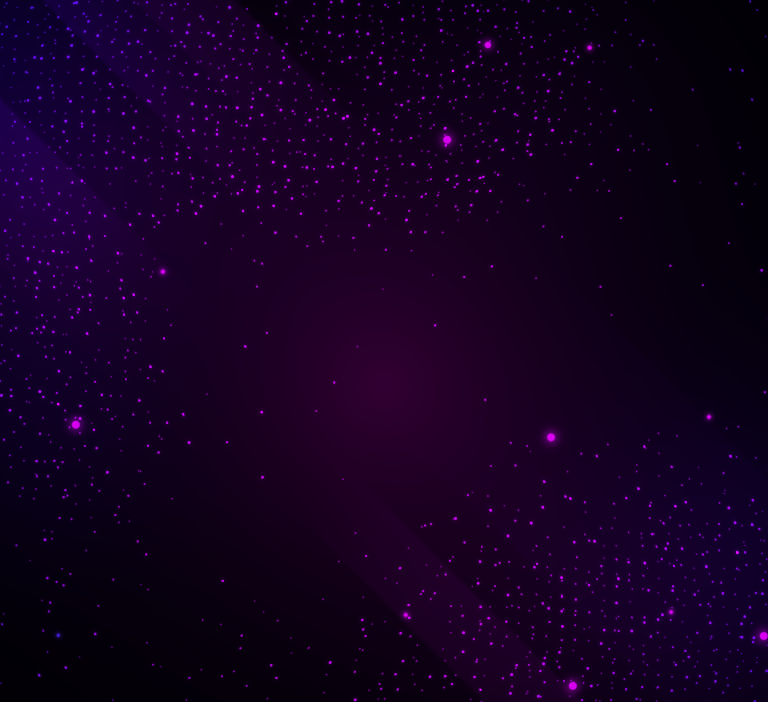
Write a Shadertoy shader that draws this background.

```glsl
// Dark violet space with a central glow, diagonal light bands and drifts of tiny glowing dots.

vec2 hash2(vec2 p) {
    vec3 q = fract(vec3(p.xyx) * vec3(0.1031, 0.1030, 0.0973));
    q += dot(q, q.yzx + 33.33);
    return fract((q.xx + q.yz) * q.zy);
}

// Soft elliptical light
float glow(vec2 p, vec2 center, vec2 size) {
    vec2 q = (p - center) / size;
    return exp(-dot(q, q));
}

// Strip between two positions with smooth edges
float strip(float d, float a, float b) {
    return smoothstep(a - 0.006, a + 0.006, d) * (1.0 - smoothstep(b - 0.006, b + 0.006, d));
}

// Chance of a dot: upper drift, left drift, lower right drift
float dotDensity(vec2 p) {
    float upper = smoothstep(0.62, 0.77, p.y) * (1.0 - smoothstep(0.62, 1.06, p.x));
    float left = (1.0 - smoothstep(0.06, 0.32, p.x)) * smoothstep(0.06, 0.45, p.y) * 0.9;
    float lower = smoothstep(0.36, 0.85, p.x) * (1.0 - smoothstep(0.06, 0.36, p.y - 0.2 * (p.x - 0.5)));
    float sparse = 0.025 + 0.15 * (1.0 - smoothstep(0.10, 0.28, p.y)) + 0.10 * smoothstep(0.6, 0.8, p.y);
    return max(max(upper, left), max(lower, sparse));
}

vec3 background(vec2 p) {
    float r = length(p - vec2(0.547, 0.45));
    vec3 col = vec3(0.014, 0.0, 0.060) * glow(p, vec2(0.54, 0.52), vec2(0.70, 0.62));
    col += vec3(0.075, 0.0, 0.055) * exp(-r * r / 0.10);
    col += vec3(0.105, 0.0, 0.080) * exp(-6.0 * r);

    // Coloured light in the corners
    col += vec3(0.030, 0.0, 0.20) * glow(p, vec2(-0.02, 0.93), vec2(0.22, 0.24));
    col += vec3(0.060, 0.0, 0.08) * glow(p, vec2(0.20, 0.80), vec2(0.30, 0.22));
    col += vec3(0.045, 0.0, 0.08) * glow(p, vec2(0.05, 0.66), vec2(0.20, 0.20));
    col += vec3(0.020, 0.0, 0.07) * glow(p, vec2(0.04, 0.40), vec2(0.20, 0.20));
    col += vec3(0.030, 0.0, 0.10) * glow(p, vec2(1.08, 0.20), vec2(0.24, 0.24));
    col += vec3(0.045, 0.0, 0.05) * glow(p, vec2(0.84, 0.12), vec2(0.24, 0.20));
    col += vec3(0.022, 0.0, 0.03) * glow(p, vec2(0.75, 0.85), vec2(0.22, 0.20));

    // Bands running down to the right, fading toward the middle
    float across = p.x + p.y - 1.0, along = p.x - p.y;
    float upperFade = 1.0 - smoothstep(-0.90, -0.15, along);
    float lowerFade = smoothstep(0.10, 0.50, along);
    col += vec3(0.055, 0.0, 0.065) * strip(across, 0.19, 0.335) * upperFade;
    col += vec3(0.020, 0.0, 0.025) * strip(across, 0.06, 0.19) * upperFade;
    col += vec3(0.020, 0.0, 0.010) * strip(across, -0.38, -0.14) * upperFade;
    col += vec3(0.045, 0.0, 0.050) * strip(across, -0.31, -0.17) * lowerFade;
    col += vec3(0.008, 0.0, 0.015) * strip(across, -0.05, 0.41) * lowerFade;
    col *= 1.0 - 0.45 * strip(across, 0.335, 0.39) * upperFade;
    col *= 1.0 - 0.30 * strip(across, -0.14, 0.06) * upperFade;
    return col;
}

// One layer of dots on a waved grid, orderly in two corners and loose elsewhere
float dotLayer(vec2 p, float cell, float jitter, float amount, float seed, float px) {
    vec2 waved = p + 0.012 * vec2(sin(p.y * 9.0 + p.x * 4.0), sin(p.x * 8.0 - p.y * 3.0));
    vec2 g = waved / cell;
    vec2 id = floor(g);
    vec2 place = (id + 0.5) * cell;
    float order = max(glow(place, vec2(0.15, 0.90), vec2(0.40, 0.25)), glow(place, vec2(0.85, 0.13), vec2(0.22)));
    vec2 offset = (hash2(id + seed) - 0.5) * mix(0.75, jitter, order);
    vec2 rnd = hash2(id + seed + 57.0);
    float d = length(fract(g) - 0.5 - offset) * cell;
    float radius = mix(0.0010, 0.0021, rnd.y * rnd.y);
    float core = 1.0 - smoothstep(radius - 0.6 * px, radius + 0.6 * px, d);
    float halo = 0.12 * exp(-d * d / (radius * radius * 5.0));
    float present = step(rnd.x, amount * dotDensity(place));
    return (core + halo) * present * mix(0.5, 1.0, rnd.y);
}

void mainImage(out vec4 fragColor, in vec2 fragCoord) {
    vec2 p = fragCoord / iResolution.y;
    float px = 1.0 / iResolution.y;
    vec3 col = background(p);

    // Small dots, magenta inside and blue toward the rim
    float rim = smoothstep(0.38, 0.82, length(p - vec2(0.547, 0.45)));
    vec3 tint = mix(vec3(0.70, 0.01, 0.85), vec3(0.22, 0.06, 0.72), rim);
    float dots = dotLayer(p, 0.0195, 0.22, 0.92, 3.0, px);
    dots += dotLayer(p, 0.0230, 0.75, 0.62, 91.0, px);
    col += tint * dots * 0.9;

    // Large stars: position and radius
    vec3 stars[12] = vec3[12](
        vec3(0.695, 0.936, 0.0045), vec3(0.840, 0.932, 0.0030), vec3(0.637, 0.801, 0.0056),
        vec3(0.232, 0.613, 0.0030), vec3(0.108, 0.395, 0.0056), vec3(0.785, 0.377, 0.0056),
        vec3(1.010, 0.406, 0.0028), vec3(0.578, 0.124, 0.0028), vec3(0.816, 0.023, 0.0056),
        vec3(1.088, 0.094, 0.0056), vec3(0.956, 0.128, 0.0026), vec3(0.083, 0.095, 0.0024));
    for (int i = 0; i < 12; i++) {
        float d = length(p - stars[i].xy), radius = stars[i].z;
        float blueness = 1.0 - smoothstep(0.15, 0.25, length(stars[i].xy));
        vec3 starColor = mix(vec3(0.85, 0.0, 0.95), vec3(0.25, 0.1, 0.8), blueness);
        col += starColor * 0.35 * exp(-d * d / (radius * radius * 4.0));
        col = mix(col, starColor, 1.0 - smoothstep(radius - px, radius + px, d));
    }
    fragColor = vec4(col, 1.0);
}
```
